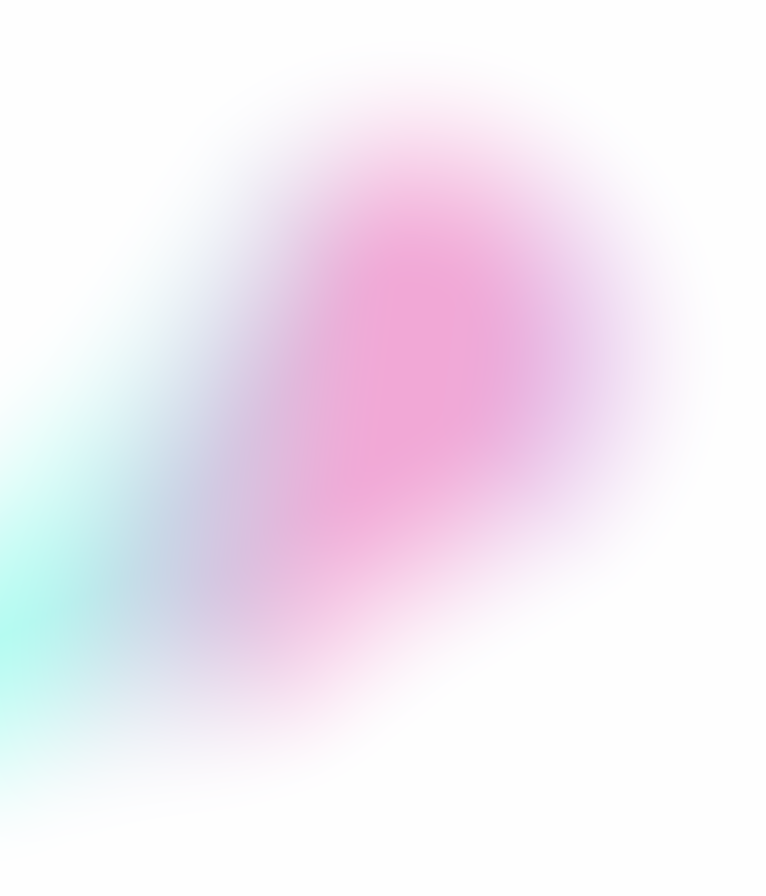
Reproduce this background procedurally as a Shadertoy shader.

```glsl
// Soft blurred ribbon running from teal through pink to lilac on near-white

// Distance to a capsule whose radius changes from ra to rb
float taperedCapsule(vec2 p, vec2 a, vec2 b, float ra, float rb) {
    vec2 axis = b - a;
    float h = clamp(dot(p - a, axis) / dot(axis, axis), 0.0, 1.0);
    return length(p - a - axis * h) - mix(ra, rb, h);
}

float smoothMin(float a, float b, float k) {
    float h = max(k - abs(a - b), 0.0) / k;
    return min(a, b) - h * h * k * 0.25;
}

void mainImage(out vec4 fragColor, in vec2 fragCoord) {
    vec2 p = fragCoord / iResolution.y;

    // Bent ribbon: wide head at upper right, narrow tail at lower left
    vec2 head = vec2(0.456, 0.603);
    vec2 bend = vec2(0.233, 0.398);
    vec2 tail = vec2(-0.026, 0.277);
    float ribbon = smoothMin(taperedCapsule(p, head, bend, 0.217, 0.155),
                             taperedCapsule(p, bend, tail, 0.155, 0.106), 0.05);
    float coverage = 1.0 - smoothstep(-0.143, 0.143, ribbon);

    // Slightly slanted colour ramp
    float ramp = p.x - 0.12 * (p.y - 0.427);
    vec3 teal = vec3(0.70, 0.985, 0.945);
    vec3 slate = vec3(0.81, 0.80, 0.89);
    vec3 pink = vec3(0.945, 0.66, 0.84);
    vec3 lilac = vec3(0.87, 0.69, 0.89);
    vec3 tint = mix(teal, slate, smoothstep(0.01, 0.26, ramp));
    tint = mix(tint, pink, smoothstep(0.19, 0.42, ramp));
    tint = mix(tint, lilac, smoothstep(0.46, 0.68, ramp));

    vec3 paper = vec3(0.995, 0.995, 0.997);
    fragColor = vec4(mix(paper, tint, coverage), 1.0);
}
```
